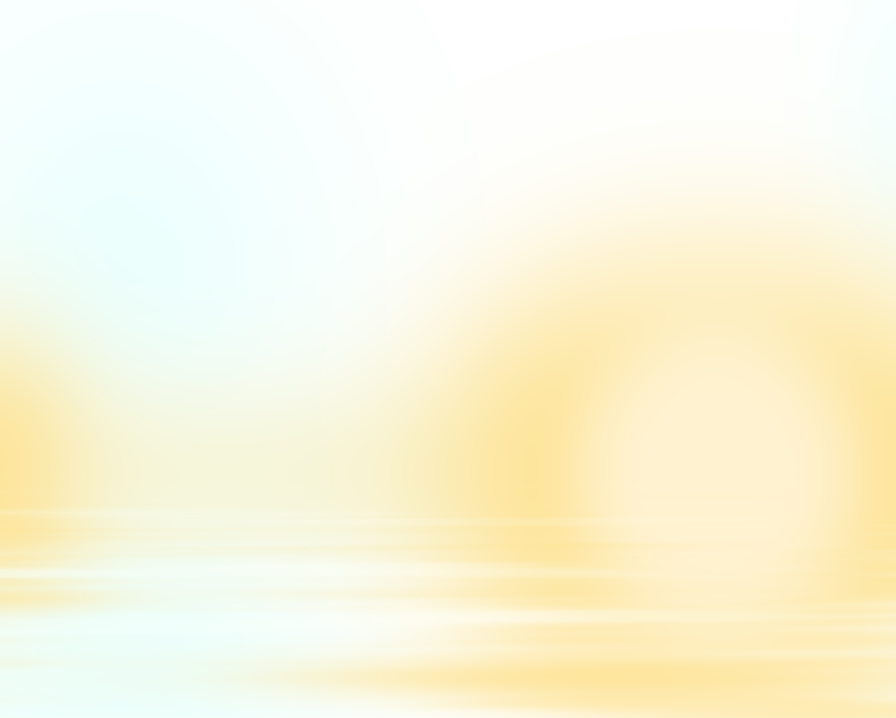
Write a Shadertoy shader that draws this background.

```glsl
// A pale sunrise over calm water: a ringed golden sun and cool, bright air.
// The sky is built from soft elliptical glows; the water mirrors it, with
// heights bent by layered sines whose spacing shrinks toward the horizon.

const float HORIZON = 0.34;
const vec3 GOLD = vec3(0.995, 0.895, 0.60);

// Soft elliptical spot: 1 at its center, fading over the given size.
float glow(vec2 p, vec2 center, vec2 size) {
    vec2 q = (p - center) / size;
    return exp(-dot(q, q));
}

vec3 sky(vec2 p) {
    // Cool air at both sides of a white zenith
    vec3 color = vec3(0.998, 1.0, 0.995);
    float cool = glow(p, vec2(0.17, 0.62), vec2(0.30, 0.37))
               + 0.6 * glow(p, vec2(1.28, 0.82), vec2(0.12, 0.25));
    color = mix(color, vec3(0.925, 1.0, 0.995), min(cool, 1.0));

    // Haze above the horizon and the warm left edge
    float height = (p.y - HORIZON) / 0.14;
    color = mix(color, vec3(0.965, 0.955, 0.825), 0.8 * exp(-height * height));
    color = mix(color, GOLD, 0.95 * glow(p, vec2(-0.01, 0.36), vec2(0.13, 0.18)));

    // Golden ring, weaker overhead, around a cream disc
    vec2 q = (p - vec2(1.0, 0.35)) * vec2(1.0, 1.12);
    float r = length(q);
    float overhead = q.y * q.y / (r * r + 0.001);
    float ring = (r - 0.235) / 0.19;
    color = mix(color, GOLD, exp(-ring * ring) * mix(0.96, 0.58, overhead));
    return mix(color, vec3(1.0, 0.948, 0.815), smoothstep(0.27, 0.09, r));
}

// Long, broken swells, roughly in -1..1.
float ripples(float x, float depth) {
    float z = log(depth + 0.04) * 13.0;
    float sum = 0.0, weight = 0.5;
    for (int i = 0; i < 4; i++) {
        float k = float(i);
        float bend = 1.3 * sin(x * (2.3 + 1.7 * k) + z * 0.37 + k * 2.1);
        sum += weight * sin(z + bend + k * 1.9);
        z = z * 1.73 + 0.8;
        weight *= 0.68;
    }
    return sum;
}

vec3 water(vec2 p) {
    float depth = HORIZON - p.y;
    float wave = ripples(p.x, depth);
    float near = smoothstep(0.0, 0.12, depth);

    // Mirrored sky, with its reflected height bent by the swells
    float mirrored = max(depth * (1.0 + 0.24 * wave), 0.0);
    vec3 color = sky(vec2(p.x + 0.015 * wave * near, HORIZON + mirrored));

    // Bright crests and golden troughs
    float crest = smoothstep(0.15, 0.95, wave);
    float trough = smoothstep(0.15, 0.95, -wave);
    float warmSide = smoothstep(0.25, 0.85, p.x);
    color = mix(color, vec3(0.985, 1.0, 0.97), crest * mix(0.38, 0.22, warmSide) * near);
    color = mix(color, GOLD, trough * mix(0.08, 0.22, warmSide) * near);

    // Cool shallows on the left, a broad gold swell and a pale streak
    vec2 bent = p + vec2(0.0, 0.006 * wave);
    color = mix(color, vec3(0.925, 1.0, 0.985),
        0.65 * glow(bent, vec2(0.13, 0.07), vec2(0.24, 0.09)));
    color = mix(color, GOLD,
        0.85 * glow(bent, vec2(0.86, 0.055), vec2(0.42, 0.034)));
    color = mix(color, GOLD,
        0.45 * glow(bent, vec2(0.0, 0.166), vec2(0.15, 0.012)));
    return mix(color, vec3(1.0, 0.99, 0.93),
        0.45 * glow(bent, vec2(0.63, 0.145), vec2(0.16, 0.012)));
}

void mainImage(out vec4 fragColor, in vec2 fragCoord) {
    vec2 p = fragCoord / iResolution.xy * vec2(1.25, 1.0);
    // Blend gently where the sky meets its reflection
    float above = smoothstep(-0.006, 0.006, p.y - HORIZON);
    vec3 waterColor = water(vec2(p.x, min(p.y, HORIZON)));
    fragColor = vec4(mix(waterColor, sky(p), above), 1.0);
}
```
